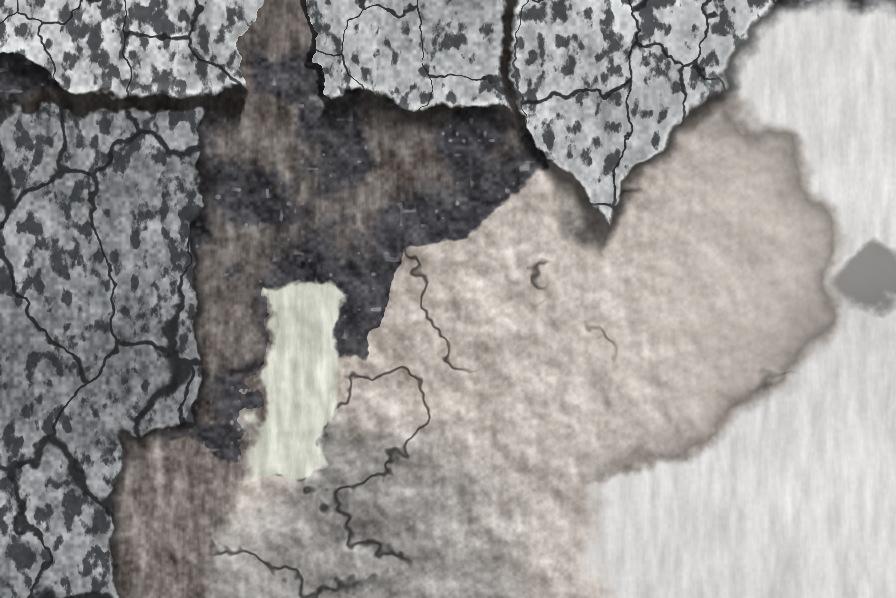
A Shadertoy shader for this texture:

```glsl
// Weathered, peeling tree bark: cracked grey plates over a dark fibrous layer,
// flaking tan inner bark and pale smooth wood. Each layer is a noise-warped
// signed field; fine detail fades to the right as in a shallow focus.

const vec3 PLATE_LIGHT = vec3(0.74, 0.75, 0.75);
const vec3 PLATE_MID   = vec3(0.50, 0.51, 0.52);
const vec3 PIT_DARK    = vec3(0.15, 0.16, 0.17);
const vec3 FIBRE_BROWN = vec3(0.41, 0.385, 0.37);
const vec3 CHARCOAL    = vec3(0.24, 0.24, 0.26);
const vec3 TAN_BARK    = vec3(0.73, 0.695, 0.665);
const vec3 ASH_BARK    = vec3(0.58, 0.57, 0.56);
const vec3 PALE_WOOD   = vec3(0.85, 0.845, 0.84);
const vec3 CREAM       = vec3(0.80, 0.81, 0.76);
const float EDGE_SHARP = 0.004;
const float EDGE_SOFT  = 0.018;
const float JAG        = 0.055;

float hash(vec2 p) {
    vec3 q = fract(vec3(p.xyx) * 0.1031);
    q += dot(q, q.yzx + 33.33);
    return fract((q.x + q.y) * q.z);
}

float noise(vec2 p) {
    vec2 i = floor(p), f = fract(p);
    f = f * f * (3.0 - 2.0 * f);
    return mix(mix(hash(i), hash(i + vec2(1, 0)), f.x),
               mix(hash(i + vec2(0, 1)), hash(i + vec2(1, 1)), f.x), f.y);
}

float fbm(vec2 p) {
    float sum = 0.0, amp = 0.5;
    for (int i = 0; i < 5; i++) {
        sum += amp * noise(p);
        p = mat2(1.6, 1.2, -1.2, 1.6) * p + 7.3;
        amp *= 0.5;
    }
    return sum;
}

// Gap between the two nearest cell centres: zero along cell borders
float cellBorder(vec2 p) {
    vec2 i = floor(p);
    float near = 9.0, next = 9.0;
    for (int y = -1; y <= 1; y++)
    for (int x = -1; x <= 1; x++) {
        vec2 c = i + vec2(x, y);
        float d = length(c + vec2(hash(c), hash(c + 41.7)) - p);
        next = min(next, max(near, d));
        near = min(near, d);
    }
    return next - near;
}

float cover(float d, float w) { return smoothstep(-w, w, d); }
float band(float x, float a, float b, float w) { return cover(x - a, w) * cover(b - x, w); }

// Positive inside the overhanging plates along the top
float topPlates(vec2 p) {
    float edge = 0.835 - 0.22 * max(0.0, 1.0 - abs(p.x - 1.0) / 0.15)
               + 0.30 * smoothstep(1.14, 1.40, p.x)
               + 0.30 * band(p.x, 0.42, 0.52, 0.015)
               + 0.09 * smoothstep(0.13, 0.0, p.x);
    float split = abs(p.x - 0.865 + 0.04 * (p.y - 0.9)) - 0.009;
    return min((p.y - edge) * 0.8, split);
}

// Positive inside the stepped plate on the left
float leftPlate(vec2 p) {
    float upper = min(min(0.33 - p.x, p.y - 0.28), 0.81 - p.y);
    return max(upper, min(0.20 - p.x, 0.81 - p.y));
}

// Positive inside the dark fibrous layer
float darkLayer(vec2 p) {
    float edge = 0.25 + 0.25 * smoothstep(0.41, 0.45, p.x)
               - 0.09 * band(p.x, 0.55, 0.64, 0.02)
               + 0.10 * smoothstep(0.63, 0.70, p.x)
               + 0.10 * smoothstep(0.76, 0.90, p.x) + 0.3 * smoothstep(0.9, 1.0, p.x);
    return (p.y - edge) * 0.8;
}

void mainImage(out vec4 fragColor, in vec2 fragCoord) {
    vec2 p = fragCoord / iResolution.y;
    float blur = smoothstep(0.75, 1.45, p.x);
    float detail = mix(1.0, 0.3, blur);
    float w = mix(EDGE_SHARP, EDGE_SOFT, blur);
    vec2 warp = vec2(fbm(p * 13.0), fbm(p * 13.0 + 31.0)) - 0.48;
    vec2 q = p + JAG * warp * 1.6;

    // Shared grain and relief lit from the upper right
    float grain = noise(p * 150.0) - 0.5;
    float fibre = fbm(p * vec2(75.0, 16.0)) - 0.48;
    float broad = fbm(p * 5.0 + 3.0) - 0.48;
    float relief = fbm(p * 20.0) - fbm(p * 20.0 + vec2(0.14, 0.2));

    // Flaking tan bark, ashier toward the lower left
    float ash = smoothstep(0.32, 0.12, q.y + broad * 0.4) * smoothstep(0.98, 0.75, q.x);
    vec3 col = mix(TAN_BARK, ASH_BARK, ash) + broad * 0.22;
    col += detail * (relief * 0.75 + grain * 0.10 + fibre * 0.14);
    float flake = abs(fbm(p * 6.5 + 11.0) - 0.47);
    float flakeMask = smoothstep(0.45, 0.6, noise(p * 7.0 + 5.0));
    col *= 1.0 - 0.55 * flakeMask * detail * (1.0 - smoothstep(0.0, 0.02 + w, flake));

    // Pale wood around the tan lobe, with a shaded rim
    float lobe = (length((q - vec2(0.95, 0.55)) / vec2(0.45, 0.36)) - 1.0) * 0.4;
    float right = smoothstep(0.96, 1.03, q.x);
    col *= 1.0 - 0.28 * right * exp(-abs(lobe + 0.015) * 40.0);
    vec3 pale = PALE_WOOD + fibre * 0.20 + broad * 0.12 + grain * 0.03;
    col = mix(col, pale, cover(lobe, w) * right);
    float knot = length((q - vec2(1.46, 0.53)) / vec2(0.06, 0.05));
    col = mix(col, ASH_BARK * 0.9 + broad * 0.2, smoothstep(1.2, 0.8, knot));

    // Brown wood at the foot of the left plate, then the dark layer with its tarry rim
    float foot = min(0.42 - q.x - 0.35 * (0.25 - q.y), q.y + 0.1);
    vec3 brown = FIBRE_BROWN + fibre * 0.38 + relief * 0.45 + grain * 0.12;
    col = mix(col, brown * 1.12, cover(foot, 0.012) * 0.9);
    float dark = darkLayer(q);
    float tar = smoothstep(0.13, 0.03, dark + broad * 0.3) * smoothstep(0.40, 0.46, q.x);
    tar = max(tar, smoothstep(0.50, 0.62, fbm(p * 9.0 + 17.0)));
    vec3 tarry = CHARCOAL + relief * 0.5 + grain * 0.14;
    tarry += 0.25 * smoothstep(0.80, 0.95, noise(p * 85.0));
    col = mix(col, mix(brown, tarry, tar * 0.85), cover(dark, w));

    // Cream patch left bare between the layers
    vec2 c = abs(q - vec2(0.50 + 0.10 * (q.y - 0.35), 0.35)) - vec2(0.065, 0.15);
    col = mix(col, CREAM + fibre * 0.35 + relief * 0.3, cover(-max(c.x, c.y), 0.005));

    // Grey plates: shadow beneath, speckled pits, cracks and bright lips
    float top = topPlates(q), left = leftPlate(q);
    float plate = max(top, left);
    float shadowTop = topPlates(q + vec2(0.008, 0.022));
    float shadow = max(smoothstep(-0.045, 0.005, shadowTop), smoothstep(-0.03, 0.005, left));
    col *= 1.0 - 0.62 * shadow;
    float isTop = step(left, top);
    float pits = fbm(p * vec2(62.0, 42.0) + 9.0) + broad * 0.25;
    vec3 bark = mix(PLATE_MID, PLATE_LIGHT, isTop * 0.75 + 0.05) + broad * 0.35;
    bark += relief * 0.35 + grain * 0.2 * detail + fibre * 0.25;
    bark = mix(bark, PIT_DARK, 0.75 * smoothstep(0.50, 0.66, pits));
    float crack = cellBorder(q * vec2(7.0, 4.5) + 2.0);
    float crackWidth = mix(0.07, 0.035, isTop) * (0.4 + noise(p * 9.0));
    bark = mix(bark, PIT_DARK * 0.8, 0.85 * (1.0 - smoothstep(0.3, 1.0, crack / crackWidth)));
    bark += 0.10 * smoothstep(0.022, 0.004, plate) * isTop;
    col = mix(col, bark, cover(plate, mix(w, EDGE_SHARP, 0.5)));

    fragColor = vec4(clamp(col, 0.05, 0.95), 1.0);
}
```
